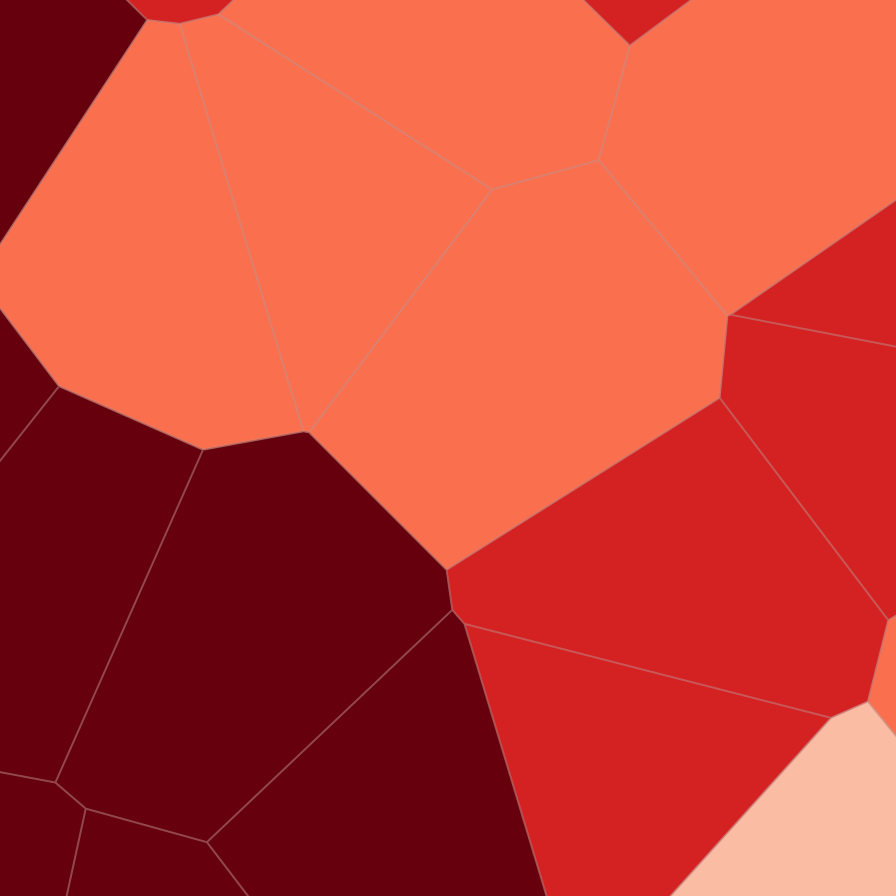
Give the GLSL for this background, as a three.js fragment shader.

```glsl
varying vec2 vUv;

// Jittered centre of a grid cell, displaced by sines.
vec2 cellSite(vec2 cell) {
  vec2 phase = vec2(dot(cell, vec2(2.3, 4.1)) + 1.0, dot(cell, vec2(3.7, 1.9)) + 2.0);
  return cell + 0.5 + 0.42 * sin(phase);
}

// Flat colour of a shard, chosen by the region its site lies in.
vec3 shardColor(vec2 site) {
  vec3 coral = vec3(0.98, 0.44, 0.31);
  vec3 red = vec3(0.83, 0.13, 0.13);
  vec3 maroon = vec3(0.40, 0.0, 0.05);
  vec3 blush = vec3(0.98, 0.74, 0.64);

  float slope = site.x - site.y;
  if (site.x + 0.5 * site.y < 1.65) return maroon;
  if (slope > 2.5) return site.y < 0.0 ? blush : coral;
  return slope > 0.7 || site.y > 3.5 ? red : coral;
}

void main() {
  float scale = 3.2;
  vec2 p = vUv * scale;
  vec2 home = floor(p);

  // Nearest site
  vec2 nearest = vec2(0.0);
  float nearestDist = 1e5;
  for (int j = -2; j <= 2; j++) {
    for (int i = -2; i <= 2; i++) {
      vec2 site = cellSite(home + vec2(i, j));
      float dist = distance(p, site);
      if (dist < nearestDist) {
        nearestDist = dist;
        nearest = site;
      }
    }
  }

  // Closest straight border and the site beyond it
  vec2 neighbor = nearest;
  float border = 1e5;
  for (int j = -2; j <= 2; j++) {
    for (int i = -2; i <= 2; i++) {
      vec2 site = cellSite(home + vec2(i, j));
      vec2 across = site - nearest;
      if (dot(across, across) > 1e-4) {
        float dist = dot(0.5 * (site + nearest) - p, normalize(across));
        if (dist < border) {
          border = dist;
          neighbor = site;
        }
      }
    }
  }
  border /= scale;

  // Smoothed shard edge
  float edge = 0.5 * (1.0 - smoothstep(0.0, 0.0012, border));
  vec3 color = mix(shardColor(nearest), shardColor(neighbor), edge);

  // Pale hairline seam
  float seam = 0.5 * (1.0 - smoothstep(0.0004, 0.0018, border));
  color = mix(color, vec3(0.74, 0.56, 0.55), seam);

  gl_FragColor = vec4(color, 1.0);
}
```
